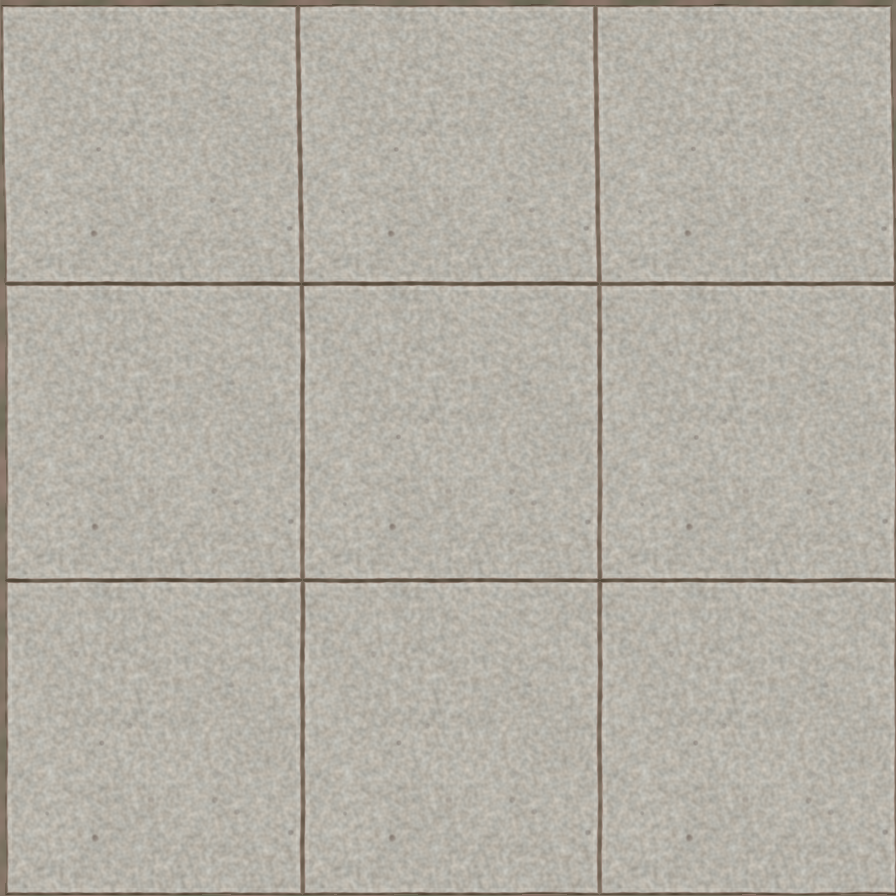
A WebGL 2 fragment shader for this texture:

```glsl
#version 300 es
precision highp float;
// Three by three speckled stone tiles with thin, worn brown joints.

uniform vec2 u_resolution;
out vec4 fragColor;

vec2 hash2(vec2 p) {
    vec3 q = fract(vec3(p.xyx) * vec3(0.1031, 0.1030, 0.0973));
    q += dot(q, q.yzx + 33.33);
    return fract((q.xx + q.yz) * q.zy);
}

float gradientNoise(vec2 p) {
    vec2 cell = floor(p);
    vec2 f = fract(p);
    vec2 fade = f * f * f * (f * (f * 6.0 - 15.0) + 10.0);
    vec4 corner;
    for (int i = 0; i < 4; i++) {
        vec2 o = vec2(i & 1, i >> 1);
        float angle = 6.2832 * hash2(cell + o + 50.0).x;
        corner[i] = dot(vec2(cos(angle), sin(angle)), f - o);
    }
    vec2 rows = mix(corner.xz, corner.yw, fade.x);
    return mix(rows.x, rows.y, fade.y);
}

// Joint positions: even columns, rows that shorten toward the top.
vec2 jointAt(float i) {
    return vec2(0.005 + 0.3317 * i, 0.0015 + 0.3605 * i - 0.0098 * i * i);
}

// Stone surface in tile coordinates; every tile carries the same grain.
vec3 stone(vec2 t) {
    vec2 slanted = vec2(t.x + 0.25 * t.y, t.y - 0.2 * t.x);
    float grain = 0.085 * gradientNoise(slanted * 42.0)
                + 0.065 * gradientNoise(slanted * 75.0 + 7.0)
                + 0.035 * gradientNoise(t * 17.0 + 21.0)
                + 0.020 * gradientNoise(t * 4.0 + 3.0);
    float tint = gradientNoise(t * 30.0 + 60.0);
    vec3 color = vec3(0.715, 0.700, 0.663) + grain;
    color += 0.022 * tint * vec3(0.8, -0.3, -1.0);

    // Small dark specks
    for (float i = 0.0; i < 14.0; i++) {
        vec2 center = hash2(vec2(i, 4.7));
        vec2 kind = hash2(vec2(i, 19.3));
        float radius = mix(0.008, 0.017, kind.x);
        float speck = 1.0 - smoothstep(0.3 * radius, radius, length(t - center));
        color -= speck * mix(0.05, 0.16, kind.y) * vec3(0.9, 1.0, 0.95);
    }
    return color;
}

void main() {
    vec2 uv = gl_FragCoord.xy / u_resolution;
    float pixel = 1.0 / min(u_resolution.x, u_resolution.y);

    // Uprights lean left near the top; all joints waver slightly
    vec2 p = uv;
    p.x += 0.005 * smoothstep(0.6, 1.0, uv.y) - 0.001;
    p += 0.0012 * vec2(gradientNoise(uv * vec2(3.0, 14.0)),
                       gradientNoise(uv * vec2(14.0, 3.0) + 9.0));

    // Nearest joint on each axis, and the tile enclosing the point
    vec2 gap = vec2(1.0);
    vec2 index = vec2(-1.0);
    for (float i = 0.0; i < 4.0; i++) {
        gap = min(gap, abs(p - jointAt(i)));
        index += step(jointAt(i), p);
    }
    index = clamp(index, 0.0, 2.0);
    vec2 low = vec2(jointAt(index.x).x, jointAt(index.y).y);
    vec2 high = vec2(jointAt(index.x + 1.0).x, jointAt(index.y + 1.0).y);
    vec2 outside = max(low - p, p - high);
    gap = mix(gap, vec2(0.0), step(0.0, outside));

    vec3 color = stone((p - low) / (high - low));

    // Pale worn arris beside each joint
    float nearest = min(gap.x, gap.y);
    float chips = gradientNoise(uv * 110.0);
    color += 0.03 * (1.0 + chips) * (1.0 - smoothstep(0.0015, 0.003, abs(nearest - 0.005)));

    // Joints: dark core, reddish shoulders, lighter uprights
    float blur = max(0.0011, 0.75 * pixel);
    vec2 halfWidth = vec2(0.0027, 0.0025) + 0.0008 * chips;
    vec2 cover = 1.0 - smoothstep(halfWidth - blur, halfWidth + blur, gap);
    float joint = max(cover.x, cover.y);
    float upright = step(gap.x, gap.y);
    vec3 core = mix(vec3(0.37, 0.33, 0.27), vec3(0.46, 0.41, 0.35), upright);
    vec3 shoulder = vec3(0.60, 0.50, 0.46);
    vec3 mortar = mix(core, shoulder, smoothstep(0.0008, 0.0032, nearest));
    mortar += 0.12 * gradientNoise(uv * 75.0 + 31.0);

    // Outer rim: patches of rust and dull green
    float rim = step(0.0, max(outside.x, outside.y));
    float patches = smoothstep(-0.3, 0.3, gradientNoise(uv * 16.0 + 5.0));
    vec3 rimColor = mix(vec3(0.60, 0.50, 0.46), vec3(0.45, 0.45, 0.37), patches);
    mortar = mix(mortar, rimColor, 0.7 * rim);

    fragColor = vec4(mix(color, mortar, joint), 1.0);
}
```
